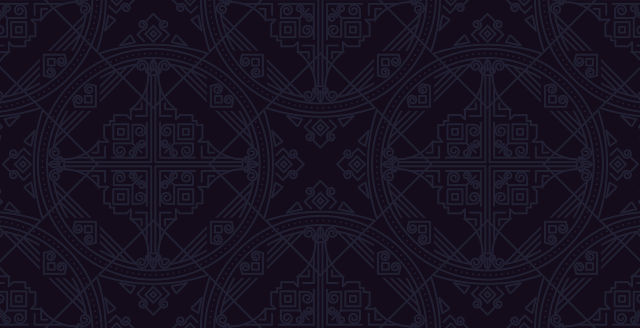
Give the GLSL for this pattern, as a WebGL 2 fragment shader.

```glsl
#version 300 es
precision highp float;
// Dark ornamental lattice: ringed medallions on a half-drop square grid with
// four-pointed star panels between them. The plane is folded by symmetry into
// one small triangle, where every motif is drawn as a thin stroked distance.
uniform vec2 u_resolution;
out vec4 outColor;

const float HALF = 200.5;   // half of the repeat; the canvas is 768 units wide
const float TAU = 6.2831853;

float ink = 1e3;            // distance to the nearest stroke centre line

void add(float d) { ink = min(ink, d); }

void line(vec2 p, vec2 a, vec2 b) {
  vec2 v = b - a;
  add(length(p - a - v * clamp(dot(p - a, v) / dot(v, v), 0.0, 1.0)));
}

// Rectangle outline
void box(vec2 p, vec2 h) {
  vec2 q = abs(p) - h;
  add(abs(length(max(q, 0.0)) + min(max(q.x, q.y), 0.0)));
}

// Spiral scroll starting at angle 'turn' and winding inwards
void scroll(vec2 p, float r, float turn, float dir) {
  float t = fract(dir * (atan(p.y, p.x) - turn) / TAU);
  float l = length(p);
  add(abs(l - r * (1.0 - 0.5 * t)));
  if (t < 0.6) add(abs(l - r * (0.5 - 0.5 * t)));
}

// Concentric rings with a row of beads
void rings(vec2 p) {
  float l = length(p);
  add(abs(l - 127.5));
  add(abs(l - 138.5));
  float bead = (fract(atan(p.y, p.x) * 120.0 / TAU) - 0.5) * TAU / 120.0 * l;
  add(length(vec2(bead, l - 133.0)) + 0.1);
}

// Stepped cross with curved spikes
void cross4(vec2 p) {
  line(p, vec2(2.5), vec2(107, 2.5));
  line(p, vec2(107, 0), vec2(107, 6));
  add(max(abs(length(p - vec2(107, 56.5)) - 50.5),
          max(max(66.0 - p.x, p.x - 107.0), p.y - 28.0)));
  line(p, vec2(66, 27), vec2(66, 14));
  line(p, vec2(66, 14), vec2(73, 14));
  line(p, vec2(58, 8), vec2(94, 8));
  line(p, vec2(58, 8), vec2(58, 21));
  line(p, vec2(66, 27), vec2(54, 27));
  line(p, vec2(54, 27), vec2(59, 32));
  line(p, vec2(59, 32), vec2(59, 47));
  line(p, vec2(59, 47), vec2(52, 47));
  line(p, vec2(52, 47), vec2(52, 52));
  // Fretted square and scrolls
  box(p - 39.0, vec2(9));
  box(p - 39.0, vec2(3.5));
  scroll(p - vec2(40, 16), 7.5, 0.0, -1.0);
  line(p, vec2(47.5, 16), vec2(47.5, 25));
  line(p, vec2(47.5, 25), vec2(26, 25));
  scroll(p - vec2(25, 14), 5.5, 1.57, 1.0);
  line(p, vec2(8), vec2(50, 8));
  line(p, vec2(14), vec2(25, 25));
}

// Diagonal chords, corner boxes and the finials at the spike tips
void borderWork(vec2 p) {
  float l = length(p);
  float m = (p.x + p.y) * 0.70711;
  float clipped = max(p.y - 63.0, l - 121.5);
  for (float k = 0.0; k < 3.0; k++)
    add(max(abs(m - 99.0 - 6.0 * k), clipped));
  add(max(abs(l - 121.5), max(99.0 - m, p.y - 63.0)));
  line(p, vec2(69), vec2(94, 69));
  line(p, vec2(94, 69), vec2(96, 77));
  scroll(p - vec2(90, 77), 6.0, 0.0, 1.0);
  box(p - 78.0, vec2(4));
  // Finial
  scroll(p - vec2(118, 14), 7.0, -1.2, 1.0);
  scroll(p - vec2(112, 5.5), 4.0, 0.0, 1.0);
  line(p, vec2(116, 5.5), vec2(120.5, 7.5));
  vec2 petal = vec2(p.x - 119.0, abs(p.y) + 4.0);
  add(abs(length(petal) - 7.5));
  line(p, vec2(115, 0), vec2(127, 0));
}

// One sector of the star panel, b measured from the panel centre
void star(vec2 b) {
  float side = length(vec2(260.5 - b.x, b.y)) - 203.5;
  float tip = b.x + b.y - 133.0;
  float across = (b.x - b.y) * 0.70711;
  add(max(abs(side), tip));
  add(max(abs(tip) * 0.70711, side));
  add(max(across, max(tip + 14.0, side)));
  add(max(abs(across - 6.5), max(tip + 22.0, side + 5.0)));
  // Nested diamonds
  float diamond = (abs(b.x - 44.0) + b.y) * 0.70711;
  add(abs(diamond - 6.8));
  add(abs(diamond - 2.4));
  // Heart scrolls and hooked brackets
  scroll(b - vec2(33, 13), 6.0, 0.0, -1.0);
  line(b, vec2(39, 13), vec2(45, 19));
  line(b, vec2(45, 19), vec2(53, 11));
  line(b, vec2(20, 0), vec2(28, 8));
  line(b, vec2(58, 40), vec2(54, 22));
  line(b, vec2(54, 22), vec2(46, 27));
  line(b, vec2(58, 40), vec2(46, 28));
}

void main() {
  float pixel = 768.0 / u_resolution.x;
  vec2 p = gl_FragCoord.xy * pixel - vec2(184.0, 196.5);

  // Fold the half-drop grid, then the quadrants, then the diagonal
  p = abs(mod(p + HALF, 2.0 * HALF) - HALF);
  if (p.x + p.y > HALF) p = HALF - p;
  if (p.y > p.x) p = p.yx;

  rings(p);
  cross4(p);
  borderWork(p);
  star(vec2(HALF - p.x, p.y));

  float stroke = 1.0 - smoothstep(1.15 - 0.6 * pixel, 1.15 + 0.6 * pixel, ink);
  vec3 ground = vec3(0.078, 0.046, 0.106);
  vec3 slate = vec3(0.128, 0.130, 0.200);
  outColor = vec4(mix(ground, slate, stroke), 1.0);
}
```
